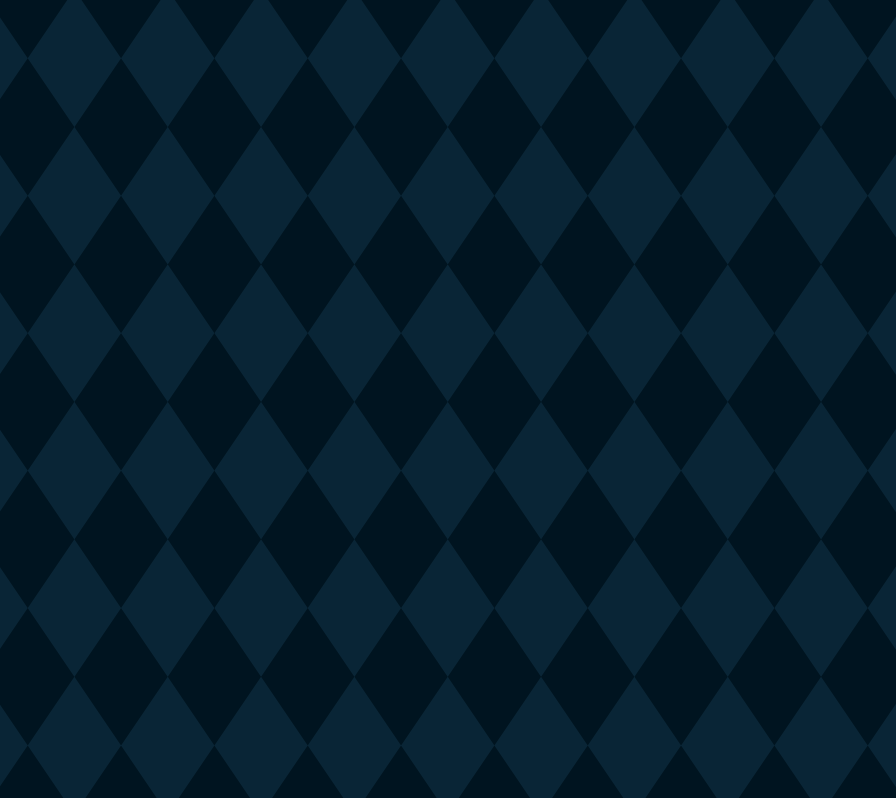
Write a WebGL 2 fragment shader that draws this pattern.

```glsl
#version 300 es
precision highp float;
// Harlequin pattern of tall blue diamonds, touching at their tips, on dark navy.

uniform vec2 u_resolution;
out vec4 fragColor;

// Positive inside a diamond that touches its neighbours at the cell edges.
float diamond(vec2 cell) {
    vec2 q = abs(fract(cell + 0.5) - 0.5);
    return 0.5 - q.x - q.y;
}

void main() {
    // Canvas units: the height is 1
    vec2 uv = gl_FragCoord.xy / u_resolution.y;

    // Repeats per canvas height, and the centre of the lower left diamond
    vec2 repeats = vec2(8.55, 5.806);
    vec2 cell = uv * repeats - vec2(0.797, 0.382);

    // Smooth the slanted edges over about one pixel
    float pixel = length(repeats) / u_resolution.y;
    float fill = smoothstep(-0.6, 0.6, diamond(cell) / pixel);

    vec3 navy = vec3(0.0, 0.08, 0.125);
    vec3 slateBlue = vec3(0.037, 0.145, 0.212);
    fragColor = vec4(mix(navy, slateBlue, fill), 1.0);
}
```
